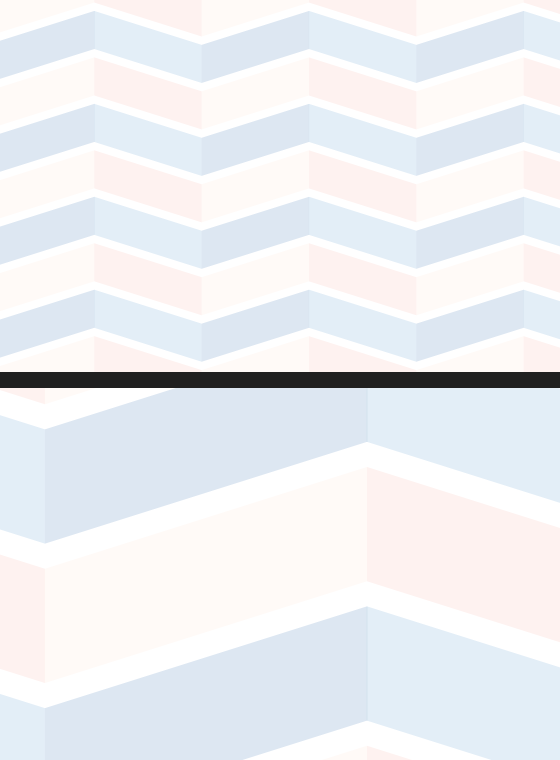
Top, the full canvas; bottom, a detail of the centre.
Reproduce this pattern procedurally as a Shadertoy shader.

```glsl
// Pastel chevron stripes: blue and blush bands zigzag across a white ground.
// A folded x coordinate shifts each band down from its peaks, and the rising
// and falling sides of every fold take different tints.

const vec3 WHITE      = vec3(1.0);
const vec3 BLUE_RISE  = vec3(0.867, 0.906, 0.949);
const vec3 BLUE_FALL  = vec3(0.890, 0.933, 0.969);
const vec3 BLUSH_RISE = vec3(1.000, 0.980, 0.969);
const vec3 BLUSH_FALL = vec3(0.996, 0.949, 0.941);
const vec3 SEAM       = vec3(0.835, 0.890, 0.937);

// All lengths are fractions of the canvas height.
const float FOLD_PERIOD = 0.5771;  // peak to peak
const float PEAK_X      = 0.2535;  // first peak from the left
const float FOLD_DROP   = 0.0912;  // peak to valley height
const float ROW_PITCH   = 0.2498;  // blue band to next blue band
const float BAND_TOP    = 0.0294;  // first blue peak below the top edge
const float BAND_HEIGHT = 0.1024;
const float SEAM_WIDTH  = 0.0018;

// Signed offset from the nearest multiple of period.
float centredRepeat(float x, float period) {
    return (fract(x / period + 0.5) - 0.5) * period;
}

// Antialiased coverage of a signed distance, one pixel wide.
float coverage(float dist, float pixel) {
    return clamp(0.5 - dist / pixel, 0.0, 1.0);
}

// Coverage of a repeating band whose middle lies at the given depth.
float bandMask(float depth, float middle, float pixel) {
    float dist = abs(centredRepeat(depth - middle, ROW_PITCH)) - 0.5 * BAND_HEIGHT;
    return coverage(dist, pixel);
}

// One on the falling side of a fold, zero on the rising side.
float fallingSide(float offset, float pixel) {
    float edgeDist = min(abs(offset), 0.5 * FOLD_PERIOD - abs(offset));
    return coverage(-sign(offset) * edgeDist, pixel);
}

void mainImage(out vec4 fragColor, in vec2 fragCoord) {
    float pixel = 1.0 / iResolution.y;
    vec2 p = fragCoord * pixel;

    // Fold the plane, then measure depth below the first blue peak.
    float offset = centredRepeat(p.x - PEAK_X, FOLD_PERIOD);
    float fold = abs(offset) / (0.5 * FOLD_PERIOD);
    float depth = 1.0 - p.y - BAND_TOP - fold * FOLD_DROP;

    // Tint each side, with a faint crease along the blue peaks.
    float falling = fallingSide(offset, pixel);
    vec3 blue = mix(BLUE_RISE, BLUE_FALL, falling);
    vec3 blush = mix(BLUSH_RISE, BLUSH_FALL, falling);
    float crease = coverage(abs(offset) - 0.5 * SEAM_WIDTH, pixel);
    blue = mix(blue, SEAM, 0.6 * crease);

    // Lay the two alternating bands on the white ground.
    float middle = 0.5 * BAND_HEIGHT;
    vec3 color = mix(WHITE, blue, bandMask(depth, middle, pixel));
    color = mix(color, blush, bandMask(depth, middle + 0.5 * ROW_PITCH, pixel));

    fragColor = vec4(color, 1.0);
}
```
